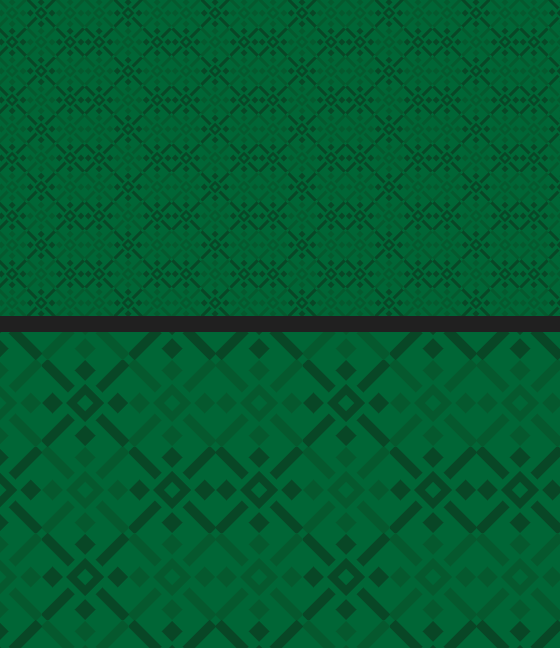
Top: the whole. Bottom: its middle third, enlarged.
This pattern is drawn by a WebGL 1 fragment shader. Its source:

```glsl
precision highp float;

uniform vec2 u_resolution;

// Signed distance to a square standing on its corner
float diamond(vec2 p, float radius) {
  return (abs(p.x) + abs(p.y) - radius) * 0.70711;
}

// Ring, four satellite diamonds and four diagonal bars in a unit cell
float motif(vec2 p) {
  p = abs(p);
  float ring = max(diamond(p, 0.22), -diamond(p, 0.095));

  vec2 folded = p.x > p.y ? p : p.yx;
  float satellite = diamond(folded - vec2(0.375, 0.0), 0.12);

  vec2 along = vec2(p.x + p.y, p.x - p.y) * 0.70711;
  vec2 edge = abs(along - vec2(0.445, 0.0)) - vec2(0.22, 0.055);
  float bar = max(edge.x, edge.y);

  return min(ring, min(satellite, bar));
}

void main() {
  float cellsDown = 10.9;
  float pixel = cellsDown / u_resolution.y;
  vec2 p = (gl_FragCoord.xy - 0.5 * u_resolution) * pixel + vec2(0.24, 0.0);
  vec2 cell = floor(p + 0.5);

  // Dark motifs: one in three on odd rows, two in three on even rows
  bool middleColumn = abs(mod(cell.x + 0.1, 3.0) - 1.1) < 0.5;
  bool oddRow = mod(cell.y + 0.1, 2.0) > 1.0;
  vec3 lightThread = vec3(0.02, 0.35, 0.18);
  vec3 darkThread = vec3(0.03, 0.28, 0.15);
  vec3 thread = middleColumn == oddRow ? darkThread : lightThread;

  float coverage = clamp(0.5 - motif(p - cell) / pixel, 0.0, 1.0);
  vec3 ground = vec3(0.0, 0.40, 0.21);
  gl_FragColor = vec4(mix(ground, thread, coverage), 1.0);
}
```
